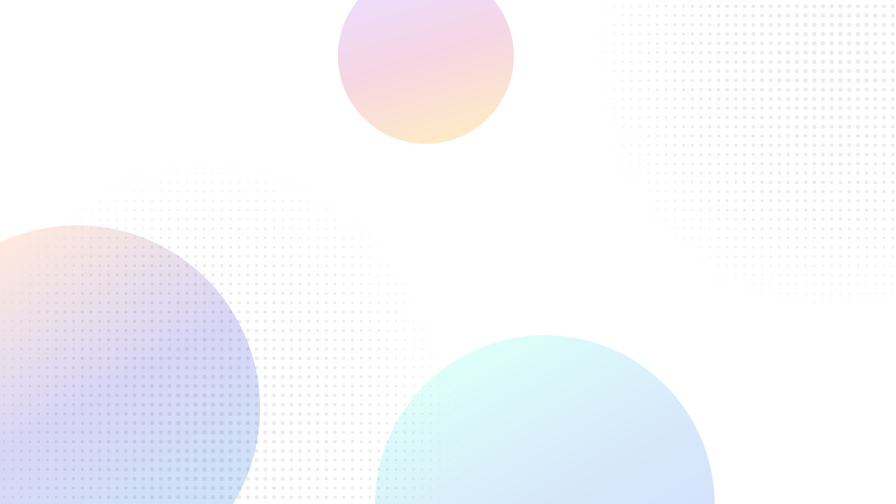
A Shadertoy shader for this background:

```glsl
// Three soft pastel discs on white, overlaid with two halftone dot fields.
// Discs are distance functions filled by tilted three-colour gradients;
// dots repeat on a grid and shrink away from the centre of each field.

const vec3 WHITE = vec3(1.0);
const vec2 DOT_PITCH = vec2(0.01729, 0.01838);
const vec2 DOT_ORIGIN = vec2(0.5956, 0.3442);
const float DOT_RADIUS = 0.0047;
const float DOT_OPACITY = 0.075;

// Antialiased coverage of a shape from its signed distance.
float coverage(float dist, float pixel) {
    return clamp(0.5 - dist / pixel, 0.0, 1.0);
}

// Blend three colours as t runs from -1 through 0 to 1.
vec3 threeStop(vec3 start, vec3 middle, vec3 end, float t) {
    vec3 firstHalf = mix(start, middle, clamp(t + 1.0, 0.0, 1.0));
    return mix(firstHalf, end, clamp(t, 0.0, 1.0));
}

// Paint one disc, with its gradient running along a direction.
vec3 paintDisc(vec3 base, vec2 p, vec2 center, float radius, vec2 direction,
               vec3 start, vec3 middle, vec3 end, float pixel) {
    vec2 offset = p - center;
    float t = dot(offset, normalize(direction)) / radius;
    vec3 fill = threeStop(start, middle, end, t);
    return mix(base, fill, coverage(length(offset) - radius, pixel));
}

// Strength of a dot field: 1 at its centre, 0 on an elliptical rim.
float fieldStrength(vec2 p, vec2 center, vec2 extent) {
    return clamp(1.0 - length((p - center) / extent), 0.0, 1.0);
}

// Halftone opacity, sized per grid cell so every dot stays round.
float halftone(vec2 p, float pixel) {
    vec2 cell = floor((p - DOT_ORIGIN) / DOT_PITCH + 0.5);
    vec2 dotCenter = DOT_ORIGIN + cell * DOT_PITCH;
    float lower = fieldStrength(dotCenter, vec2(0.417, 0.13), vec2(0.56, 0.64));
    float upper = fieldStrength(dotCenter, vec2(1.648, 0.896), vec2(0.54, 0.60));
    float strength = max(lower, upper);
    float radius = DOT_RADIUS * mix(0.35, 1.0, strength);
    float fade = smoothstep(0.0, 0.45, strength);
    return DOT_OPACITY * fade * coverage(length(p - dotCenter) - radius, pixel);
}

void mainImage(out vec4 fragColor, in vec2 fragCoord) {
    float pixel = 1.0 / iResolution.y;
    vec2 p = fragCoord * pixel;
    vec3 color = WHITE;

    // Top disc: lilac, pink, cream
    color = paintDisc(color, p, vec2(0.845, 0.889), 0.1745, vec2(0.3, -1.0),
                      vec3(0.92, 0.87, 1.0), vec3(0.965, 0.84, 0.895),
                      vec3(0.995, 0.92, 0.78), pixel);

    // Left disc: peach, lavender, sky
    color = paintDisc(color, p, vec2(0.153, 0.190), 0.363, vec2(0.5, -0.87),
                      vec3(1.0, 0.915, 0.87), vec3(0.845, 0.835, 0.965),
                      vec3(0.80, 0.90, 0.975), pixel);

    // Lower disc: mint, ice, pale blue
    color = paintDisc(color, p, vec2(1.081, -0.002), 0.337, vec2(0.5, -0.87),
                      vec3(0.87, 1.0, 0.98), vec3(0.845, 0.91, 0.98),
                      vec3(0.82, 0.875, 1.0), pixel);

    // Dots darken whatever lies beneath them
    color *= 1.0 - halftone(p, pixel);
    fragColor = vec4(color, 1.0);
}
```
